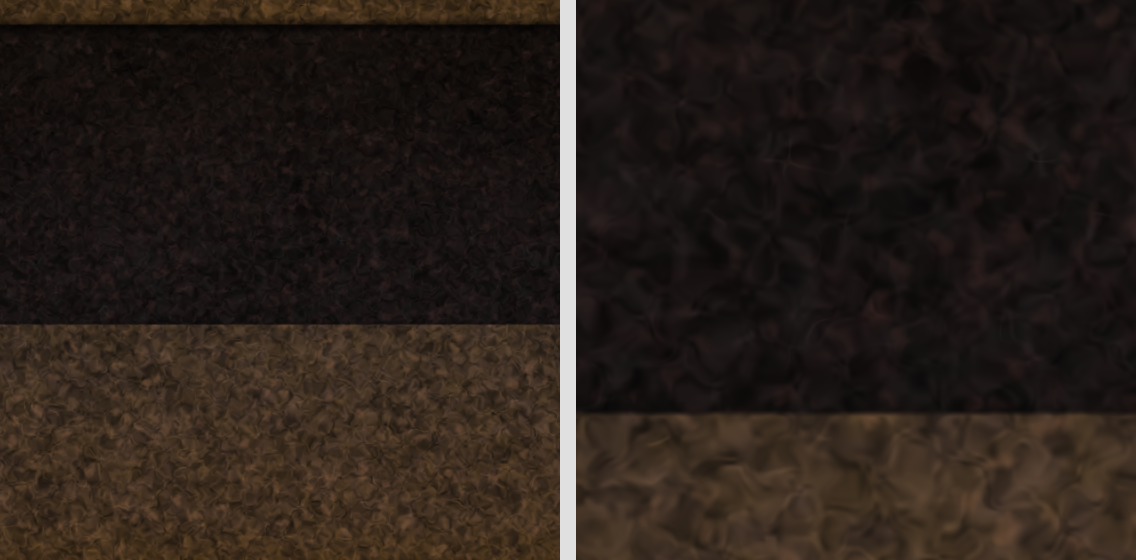
Left, the full canvas; right, a detail of the centre.
This texture is drawn by a WebGL 2 fragment shader. Its source:

```glsl
#version 300 es
precision highp float;

uniform vec2 u_resolution;
out vec4 fragColor;

const float TAU = 6.2831853;
const float BAND_BOTTOM = 0.4206;
const float BAND_TOP = 0.956;

const vec3 DARK_WARM = vec3(0.083, 0.061, 0.051);
const vec3 DARK_COOL = vec3(0.104, 0.081, 0.081);
const vec3 DARK_FLECK = vec3(0.24, 0.155, 0.14);
const vec3 TAN_GOLD = vec3(0.280, 0.198, 0.108);
const vec3 TAN_BROWN = vec3(0.272, 0.199, 0.136);
const vec3 TAN_GREY = vec3(0.268, 0.204, 0.151);
const vec3 TAN_FLECK = vec3(0.49, 0.345, 0.245);

float hash(vec2 p, float seed) {
    return fract(sin(dot(p, vec2(127.1, 311.7)) + seed * 74.7) * 43758.5453);
}

// Value noise that wraps at the canvas edges
float noise(vec2 uv, float cells, float seed) {
    vec2 p = uv * cells;
    vec2 i = floor(p);
    vec2 f = p - i;
    f = f * f * (3.0 - 2.0 * f);
    vec2 a = mod(i, cells);
    vec2 b = mod(i + 1.0, cells);
    float low = mix(hash(a, seed), hash(vec2(b.x, a.y), seed), f.x);
    float high = mix(hash(vec2(a.x, b.y), seed), hash(b, seed), f.x);
    return mix(low, high, f.y);
}

// Periodic displacement that breaks up the noise lattice
vec2 warp(vec2 uv, float cells, float seed) {
    vec2 shift = vec2(noise(uv, cells, seed), noise(uv, cells, seed + 1.0)) - 0.5;
    return uv + shift * 1.1 / cells;
}

// Fine wool grain centred on zero
float grain(vec2 uv, float seed) {
    vec2 p = warp(uv, 70.0, seed + 5.0);
    return 0.24 * (noise(p, 48.0, seed) - 0.5)
         + 0.50 * (noise(p, 92.0, seed + 1.0) - 0.5)
         + 0.50 * (noise(p, 170.0, seed + 2.0) - 0.5);
}

// Short broken hairs along the ridges of warped noise
float fibres(vec2 uv, float cells, float seed) {
    float n = noise(warp(uv, cells, seed + 5.0), cells, seed);
    float ridge = 1.0 - smoothstep(0.0, 0.2, abs(n - 0.5));
    return ridge * smoothstep(0.45, 0.85, noise(uv, cells * 0.9, seed + 7.0));
}

// Soft tufts, turned and sized at random in each cell
float flecks(vec2 uv, float cells, float density, float seed) {
    vec2 p = warp(uv, cells * 2.0, seed + 6.0) * cells;
    vec2 base = floor(p);
    float result = 0.0;
    for (int y = -1; y <= 1; y++) {
        for (int x = -1; x <= 1; x++) {
            vec2 cell = base + vec2(x, y);
            vec2 id = mod(cell, cells);
            vec2 center = cell + vec2(hash(id, seed), hash(id, seed + 1.0));
            float angle = TAU * hash(id, seed + 2.0);
            vec2 axis = vec2(cos(angle), sin(angle));
            float size = hash(id, seed + 3.0);
            vec2 d = p - center;
            float reach = 0.2 * size;
            d -= axis * clamp(dot(d, axis), -reach, reach);
            float shape = 1.0 - smoothstep(0.0, 0.32 + 0.24 * size, length(d));
            float present = step(hash(id, seed + 4.0), density);
            result = max(result, shape * present * (0.25 + 0.75 * size));
        }
    }
    return result;
}

vec3 darkFelt(vec2 uv) {
    float depth = (BAND_TOP - uv.y) / (BAND_TOP - BAND_BOTTOM);
    vec3 color = mix(DARK_WARM, DARK_COOL, smoothstep(0.05, 0.85, depth));
    float tone = 0.89 + 0.98 * grain(uv, 11.0)
               + 0.32 * fibres(uv, 64.0, 21.0)
               + 0.22 * (noise(uv, 9.0, 31.0) - 0.5);
    color *= max(tone, 0.25);
    color.r *= 1.0 + 0.22 * (noise(uv, 60.0, 35.0) - 0.5);
    color = mix(color, DARK_FLECK, 0.45 * flecks(uv, 62.0, 0.24, 41.0));
    return color * mix(0.4, 1.0, smoothstep(0.0, 0.035, depth));
}

vec3 tanFelt(vec2 uv) {
    // Height above the lower hem, continuing across the wrap
    float height = fract(uv.y - BAND_TOP + 0.01) - 0.01;
    vec3 color = mix(TAN_GOLD, TAN_BROWN, smoothstep(0.02, 0.14, height));
    color = mix(color, TAN_GREY, smoothstep(0.14, 0.42, height));
    float tone = 0.90 + 0.84 * grain(uv, 51.0)
               + 0.24 * fibres(uv, 58.0, 61.0)
               + 0.16 * (noise(uv, 13.0, 71.0) - 0.5);
    color *= max(tone, 0.3);
    color.b *= 1.0 + 0.2 * (noise(uv, 60.0, 81.0) - 0.5);
    color = mix(color, TAN_FLECK, 0.5 * flecks(uv, 52.0, 0.26, 91.0));
    return color * mix(0.5, 1.0, smoothstep(-0.002, 0.016, height));
}

void main() {
    vec2 uv = gl_FragCoord.xy / u_resolution;

    // Straight, slightly soft edges of the dark band
    float edgeY = uv.y + 0.001 * (noise(uv, 120.0, 101.0) - 0.5);
    float soft = max(0.0025, 1.0 / u_resolution.y);
    float band = smoothstep(BAND_BOTTOM - soft, BAND_BOTTOM + soft, edgeY)
               * (1.0 - smoothstep(BAND_TOP - soft, BAND_TOP + soft, edgeY));

    vec3 color = mix(tanFelt(uv), darkFelt(uv), band);
    color *= 1.0 - 0.2 * band * (1.0 - smoothstep(0.0, 0.01, uv.y - BAND_BOTTOM));
    fragColor = vec4(color, 1.0);
}
```
